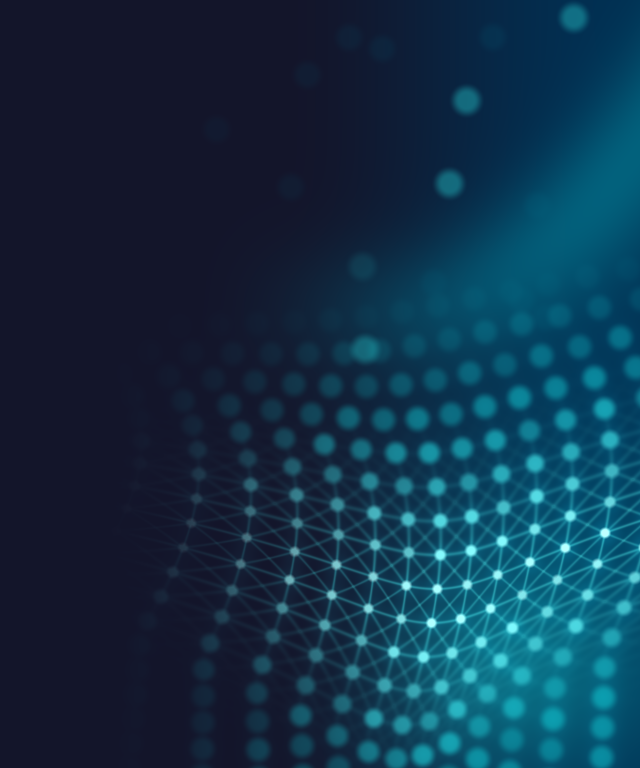
Reproduce this background procedurally as a Shadertoy shader.

```glsl
// A curved mesh of glowing teal nodes, sharp in a low band and blurred into bokeh above and below.
#define NIGHT vec3(0.075, 0.082, 0.165)
#define DEEP vec3(0.005, 0.185, 0.32)
#define TEAL vec3(0.01, 0.43, 0.53)
#define CYAN vec3(0.05, 0.66, 0.70)
#define SPARK vec3(0.78, 0.98, 0.97)
#define FOCUS_ROW 0.6
#define SHARP_RADIUS 0.0075
#define BLUR_RADIUS 0.0185
#define LINE_WIDTH 0.0015

float hash(vec2 cell) {
    vec3 q = fract(vec3(cell.xyx) * 0.1031);
    q += dot(q, q.yzx + 33.33);
    return fract((q.x + q.y) * q.z);
}

float gauss(float x) {
    return exp(-x * x);
}

float softDisc(float dist, float radius) {
    return 1.0 - smoothstep(radius * 0.45, radius * 1.15, dist);
}

// Lattice coordinates (column, row) to canvas position, in canvas heights
vec2 meshPoint(vec2 g) {
    float bend = max(1.0 - 0.09 * g.y, 0.2);
    float d = clamp(g.y - 2.5, -6.0, 6.0);
    float x = 0.573 - d * d * (0.00215 + 0.00009 * d)
            + g.x * (0.0384 + 0.0009 * g.y)
            + bend * g.x * g.x * (0.00032 * g.x - 0.00065);
    float y = 0.1888 + 0.0443 * g.y + 0.0006 * g.x * g.y
            + 0.0227 * bend * (sqrt(4.0 + g.x * g.x) - 2.0);
    return vec2(x, y);
}

// Newton inverse of meshPoint; also gives the gradients of column and row
vec2 meshCoord(vec2 p, out vec2 gradCol, out vec2 gradRow) {
    const float STEP = 0.02;
    vec2 g = vec2((p.x - 0.56) / 0.048, (p.y - 0.2) / 0.0443);
    for (int n = 0; n < 7; n++) {
        g = clamp(g, vec2(-9.0, -7.0), vec2(9.0, 13.0));
        vec2 here = meshPoint(g);
        vec2 a = (meshPoint(g + vec2(STEP, 0.0)) - here) / STEP;
        vec2 b = (meshPoint(g + vec2(0.0, STEP)) - here) / STEP;
        float det = max(a.x * b.y - a.y * b.x, 0.0004);
        gradCol = vec2(b.y, -b.x) / det;
        gradRow = vec2(-a.y, a.x) / det;
        vec2 miss = p - here;
        g += vec2(dot(gradCol, miss), dot(gradRow, miss));
    }
    return g;
}

// Line at each integer of a lattice value
float meshLine(float value, vec2 grad, float width) {
    float dist = abs(value - round(value)) / length(grad);
    return gauss(dist / width);
}

vec3 background(vec2 p) {
    vec3 col = mix(NIGHT, DEEP, smoothstep(0.36, 0.80, p.x));
    // Sweeping band that climbs to the right
    float side = max(p.x - 0.495, 0.0);
    float slope = 3.64 * side;
    float off = (p.y - 0.596 - 1.82 * side * side) / sqrt(1.0 + slope * slope);
    float band = gauss(off / 0.085) * smoothstep(0.24, 0.82, p.x);
    col = mix(col, TEAL, 0.8 * band);
    // Haze behind the mesh and the low glow
    float haze = gauss((p.y - 0.25) / 0.25) * smoothstep(0.40, 0.72, p.x);
    col = mix(col, TEAL, 0.28 * haze);
    float glow = gauss(length((p - vec2(0.68, 0.12)) * vec2(1.0, 1.2)) / 0.15);
    return mix(col, CYAN, 0.42 * glow);
}

void mainImage(out vec4 fragColor, in vec2 fragCoord) {
    vec2 p = fragCoord / iResolution.y;
    p.x *= 0.832 * iResolution.y / iResolution.x;
    float reveal = smoothstep(0.13, 0.62, p.x);
    vec3 col = background(p);

    // Mesh lines: rows, columns and both diagonals
    vec2 gradCol, gradRow;
    vec2 g = meshCoord(p, gradCol, gradRow);
    float width = LINE_WIDTH + 0.0007 * abs(g.y - FOCUS_ROW);
    float lines = meshLine(g.y, gradRow, width) + meshLine(g.x, gradCol, width)
                + 0.7 * meshLine(g.x + g.y, gradCol + gradRow, width)
                + 0.7 * meshLine(g.x - g.y, gradCol - gradRow, width);
    float lineFade = gauss((g.y - FOCUS_ROW) / 2.7) * reveal;
    col = mix(col, mix(CYAN, SPARK, 0.25), min(lines, 1.2) * 0.55 * lineFade);

    // Nodes: small and white in focus, wide and teal away from it
    for (int k = 0; k < 9; k++) {
        vec2 cell = round(g) + vec2(k % 3 - 1, k / 3 - 1);
        float blur = smoothstep(0.3, 5.8, abs(cell.y - FOCUS_ROW));
        float dist = length(p - meshPoint(cell));
        float radius = mix(SHARP_RADIUS, BLUR_RADIUS, blur);
        float power = mix(0.95, 0.6, blur) * (0.65 + 0.4 * hash(cell + 40.0));
        power *= (1.0 - smoothstep(5.0, 10.0, cell.y)) * reveal;
        vec3 tint = mix(SPARK, CYAN, sqrt(blur));
        col = mix(col, tint, power * softDisc(dist, radius));
        col += CYAN * 0.22 * power * gauss(dist / 0.018);
    }

    // Loose bokeh trail falling from the upper right
    for (int k = 0; k < 5; k++) {
        float n = float(k);
        float zigzag = 0.026 * (1.0 - 2.0 * mod(n, 2.0));
        vec2 spot = vec2(0.72 - 0.0938 * n + 0.0065 * n * n + zigzag, 0.977 - 0.108 * n);
        float power = 0.5 - 0.35 * step(2.5, n) + 0.3 * step(3.5, n);
        col = mix(col, mix(CYAN, SPARK, 0.1), power * softDisc(length(p - spot), 0.021));
    }

    // Faint scattered bokeh over the upper half
    for (int k = 0; k < 10; k++) {
        float n = float(k);
        vec2 spot = vec2(0.25 + 0.58 * hash(vec2(n, 3.0)), 0.55 + 0.42 * hash(vec2(n, 8.0)));
        col = mix(col, TEAL, 0.22 * spot.x * softDisc(length(p - spot), 0.02));
    }
    fragColor = vec4(clamp(col, 0.0, 1.0), 1.0);
}
```
